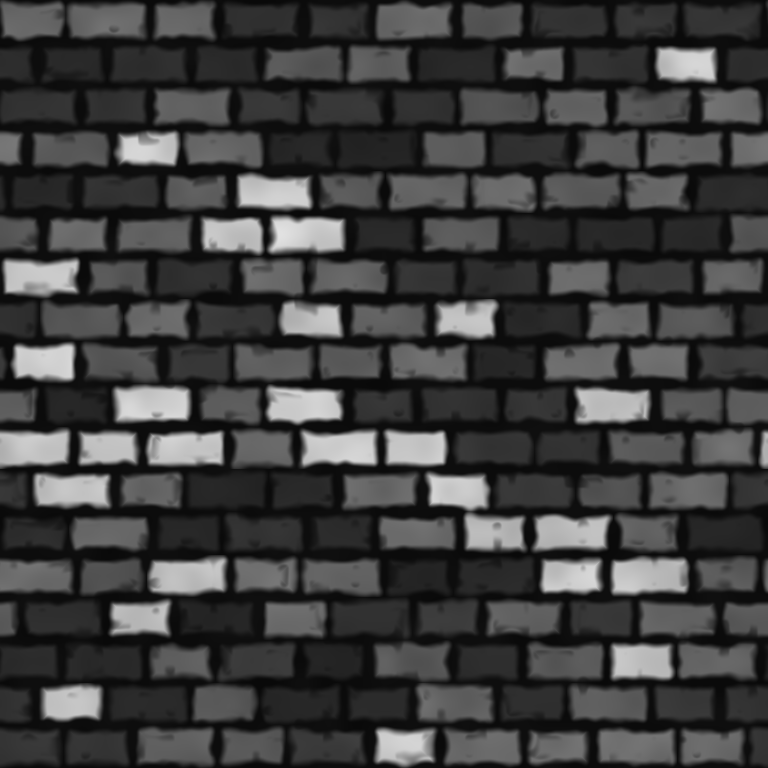
Give the GLSL for this texture, as a Shadertoy shader.

```glsl
// Soft monochrome brick wall: 18 rows, each with five pairs of a narrow and a wide brick.
// Rows shift by about a quarter pair; each brick gets a dark, middle or light tone.
// Wrapping value noise wears the edges and clouds the faces, so the wall tiles.

float hash(vec2 p) {
    return fract(sin(dot(p, vec2(127.1, 311.7))) * 43758.5453);
}

// Value noise over the unit canvas with a whole number of cells per side
float wrapNoise(vec2 uv, float cells) {
    vec2 p = uv * cells, i = floor(p), f = fract(p);
    f = f * f * (3.0 - 2.0 * f);
    vec2 a = mod(i, cells), b = mod(i + 1.0, cells);
    return mix(mix(hash(a), hash(vec2(b.x, a.y)), f.x),
               mix(hash(vec2(a.x, b.y)), hash(b), f.x), f.y);
}

float boxDistance(vec2 p, vec2 halfSize, float radius) {
    vec2 q = abs(p) - halfSize + radius;
    return length(max(q, 0.0)) + min(max(q.x, q.y), 0.0) - radius;
}

// Three groups of tones, each with a small spread
float brickTone(vec2 id) {
    float pick = hash(id + 17.3), spread = hash(id + 41.9);
    if (pick < 0.36) return mix(0.14, 0.23, spread);
    if (pick < 0.81) return mix(0.32, 0.43, spread);
    return mix(0.70, 0.80, spread);
}

void mainImage(out vec4 fragColor, in vec2 fragCoord) {
    vec2 uv = fragCoord / iResolution.xy;

    // Row, counted from the top, and its sideways shift in pairs
    float fromTop = (1.0 - uv.y) * 18.0;
    float row = mod(floor(fromTop), 18.0);
    float shift = 0.25 * row + 0.19 * step(12.5, row) + 0.09 * hash(vec2(row, 5.7)) - 0.03;

    // Brick within the pair: narrow first, then wide
    float x = uv.x * 5.0 - shift;
    float along = fract(x), wide = step(0.457, along);
    vec2 id = vec2(mod(floor(x), 5.0) * 2.0 + wide, row);
    float middle = mix(0.2285, 0.7285, wide);
    vec2 local = vec2((along - middle) / 5.0, (0.5 - fract(fromTop)) / 18.0);
    vec2 halfSize = vec2(mix(0.0385, 0.0485, wide), 0.0220);

    // Worn outline: wavy edges, slightly pinched in the middle
    float coarse = wrapNoise(uv, 36.0), fine = wrapNoise(uv, 80.0);
    float pinch = 1.0 - pow(local.x / halfSize.x, 2.0);
    float dist = boxDistance(local, halfSize, 0.004);
    dist += 0.008 * (coarse - 0.5) + 0.004 * (fine - 0.5) + 0.0015 * max(pinch, 0.0);
    float mask = smoothstep(0.005, -0.006, dist);

    // Clouded face, with rare dark chips close to the edge
    float face = brickTone(id);
    face *= 0.88 + 0.16 * wrapNoise(uv, 22.0) + 0.10 * coarse;
    float chip = smoothstep(0.68, 0.92, wrapNoise(uv.yx, 54.0)) * smoothstep(-0.016, -0.004, dist);
    face *= 1.0 - 0.4 * chip;

    float mortar = 0.035 + 0.025 * wrapNoise(uv, 28.0);
    fragColor = vec4(vec3(mix(mortar, face, mask)), 1.0);
}
```
